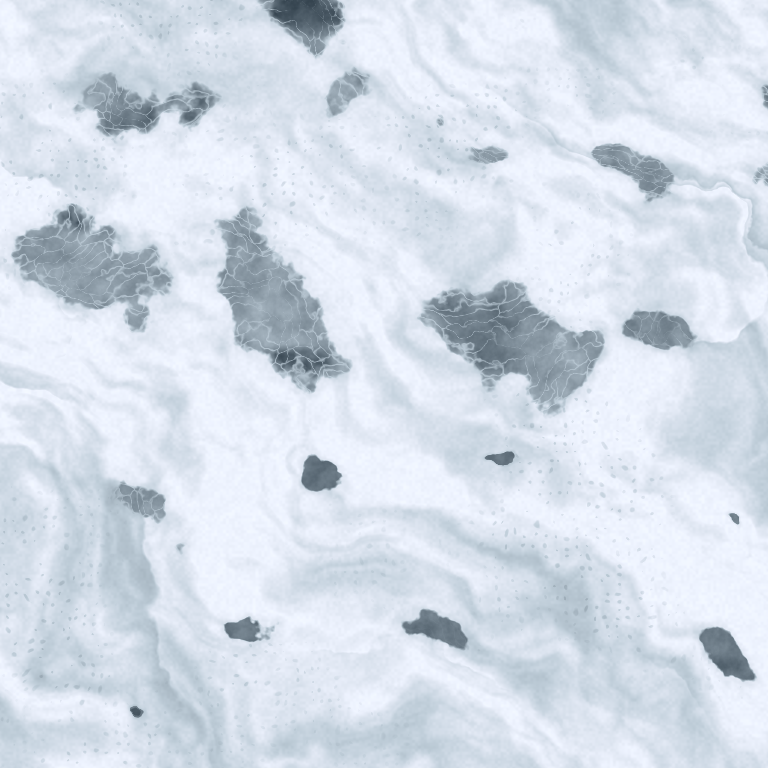
Reproduce this texture procedurally as a three.js fragment shader.

```glsl
// Churned sea foam: soft, wind-drawn white froth with raised folds and bubbles.
// Warped noise shades the froth; scattered ragged ellipses open it onto
// grey-green water, which is crossed by a cellular lace of foam strands.

#define FOAM_TONE 0.908
#define CLOUD_CONTRAST 0.27
#define RELIEF 0.75
#define FOLD_STRENGTH 0.085
#define WATER_TONE 0.61
#define DEEP_TONE 0.34
#define PATCH_GRID 4.0
#define PATCH_SIZE vec2(0.125, 0.058)
#define LACE_SCALE 52.0
#define PIT_SCALE 75.0
#define GRAIN 0.028

varying vec2 vUv;

float hash(vec2 p) {
  vec3 q = fract(vec3(p.xyx) * 0.1031);
  q += dot(q, q.yzx + 33.33);
  return fract((q.x + q.y) * q.z);
}

vec2 hash2(vec2 p) {
  return vec2(hash(p + 17.3), hash(p + 71.9));
}

float noise(vec2 p) {
  vec2 i = floor(p), f = fract(p);
  f = f * f * f * (f * (f * 6.0 - 15.0) + 10.0);
  return mix(mix(hash(i), hash(i + vec2(1, 0)), f.x),
             mix(hash(i + vec2(0, 1)), hash(i + vec2(1, 1)), f.x), f.y);
}

float fbm(vec2 p) {
  float sum = 0.0, amp = 0.5;
  for (int i = 0; i < 5; i++) {
    sum += amp * noise(p);
    p = mat2(0.8, 0.6, -0.6, 0.8) * p * 2.03 + 13.7;
    amp *= 0.5;
  }
  return sum / 0.97;
}

vec2 rotate(vec2 p, float a) {
  return vec2(p.x * cos(a) - p.y * sin(a), p.x * sin(a) + p.y * cos(a));
}

// Distance-like value to the walls between jittered cells (F2 - F1)
float cellWalls(vec2 p) {
  vec2 cell = floor(p);
  float near = 9.0, next = 9.0;
  for (int y = -1; y <= 1; y++)
    for (int x = -1; x <= 1; x++) {
      vec2 c = cell + vec2(x, y);
      float d = length(c + hash2(c) - p);
      next = min(next, max(near, d));
      near = min(near, d);
    }
  return next - near;
}

// Openings in the foam: x is depth inside (positive) and y is patch size
vec2 openings(vec2 p) {
  vec2 cell = floor(p * PATCH_GRID), best = vec2(-9.0, 0.0);
  for (int y = -1; y <= 1; y++)
    for (int x = -1; x <= 1; x++) {
      vec2 c = cell + vec2(x, y);
      vec2 centre = (c + 0.1 + 0.8 * hash2(c)) / PATCH_GRID;
      float size = mix(0.17, 1.1, hash(c + 5.1));
      size *= mix(0.42, 1.2, smoothstep(0.25, 0.6, centre.y));
      vec2 d = rotate(p - centre, 0.55 + 1.3 * (hash(c + 9.4) - 0.5));
      float depth = 1.0 - length(d / (PATCH_SIZE * size));
      if (depth > best.x) best = vec2(depth, size);
    }
  return best;
}

// Small scattered round bubbles
float pits(vec2 p) {
  vec2 c = floor(p);
  float radius = 0.12 + 0.22 * hash(c + 3.0);
  float d = length(fract(p) - 0.35 - 0.3 * hash2(c));
  return (1.0 - smoothstep(radius * 0.4, radius, d)) * step(0.45, hash(c + 8.0));
}

void main() {
  vec2 p = vUv;
  vec2 swirl = vec2(fbm(p * 3.0 + 4.0), fbm(p * 3.0 + 31.0)) - 0.5;
  vec2 ripple = vec2(fbm(p * 16.0 + 7.0), fbm(p * 16.0 + 52.0)) - 0.5;
  vec2 flow = rotate(p + 0.32 * swirl, 0.6) * vec2(0.7, 1.25);

  // Cloudy froth, lit from above
  float tone = FOAM_TONE + CLOUD_CONTRAST * (fbm(flow * 3.2 + 20.0) - 0.5);
  tone += RELIEF * (fbm(flow * 5.0) - fbm(flow * 5.0 + vec2(0.03, 0.11)));
  tone += 0.1 * (fbm(flow * 17.0 + 3.0) - 0.5);

  // Folds: a bright lip above a soft shadow, fading along their length
  for (int i = 0; i < 2; i++) {
    float k = float(i);
    float f = noise(flow * (2.6 + 2.2 * k) + 0.25 * ripple + 40.0 + 9.0 * k) - 0.5;
    float fade = smoothstep(0.38, 0.68, noise(p * 4.0 + 60.0 + 11.0 * k));
    float shade = mix(-exp(min(f, 0.0) / 0.07), 0.7 * exp(-max(f, 0.0) / 0.06),
                      smoothstep(-0.014, 0.014, f));
    tone += FOLD_STRENGTH * fade * shade;
  }

  // Bubbles gathered in some areas
  float bubbly = smoothstep(0.5, 0.75, fbm(p * 4.0 + 83.0));
  tone -= 0.09 * bubbly * pits((p + 0.03 * ripple) * PIT_SCALE);
  tone = min(tone, 0.955);

  // Ragged openings onto water with lace strands across them
  vec2 hole = openings(p + 0.12 * swirl + 0.05 * ripple);
  float depth = hole.x + 2.0 * (fbm(p * 15.0 + 90.0) - 0.5);
  float large = smoothstep(0.3, 0.6, hole.y);
  float walls = cellWalls((flow + 0.07 * ripple) * LACE_SCALE);
  float strands = 1.0 - smoothstep(0.02, 0.3, walls + 0.2 * depth);
  float deep = smoothstep(0.6, 0.8, noise(p * 8.0 + 15.0)) * smoothstep(0.1, 0.5, depth);
  deep = max(deep, 0.55 * (1.0 - large));
  float water = mix(WATER_TONE, DEEP_TONE, deep) + 0.22 * (fbm(p * 45.0) - 0.5);
  water = mix(water, 0.81, 0.8 * large * strands);
  tone -= 0.05 * smoothstep(-0.5, 0.15, depth);
  tone = mix(tone, water, smoothstep(0.02, 0.2, depth));

  // Fine grain and the cool tint of the sea
  tone += GRAIN * (noise(p * 260.0) - 0.5) + 0.5 * GRAIN * (noise(p * 120.0) - 0.5);
  float redShift = mix(-0.058, -0.022, smoothstep(0.78, 0.95, tone));
  gl_FragColor = vec4(clamp(tone + vec3(redShift, 0.0, 0.045), 0.0, 1.0), 1.0);
}
```
